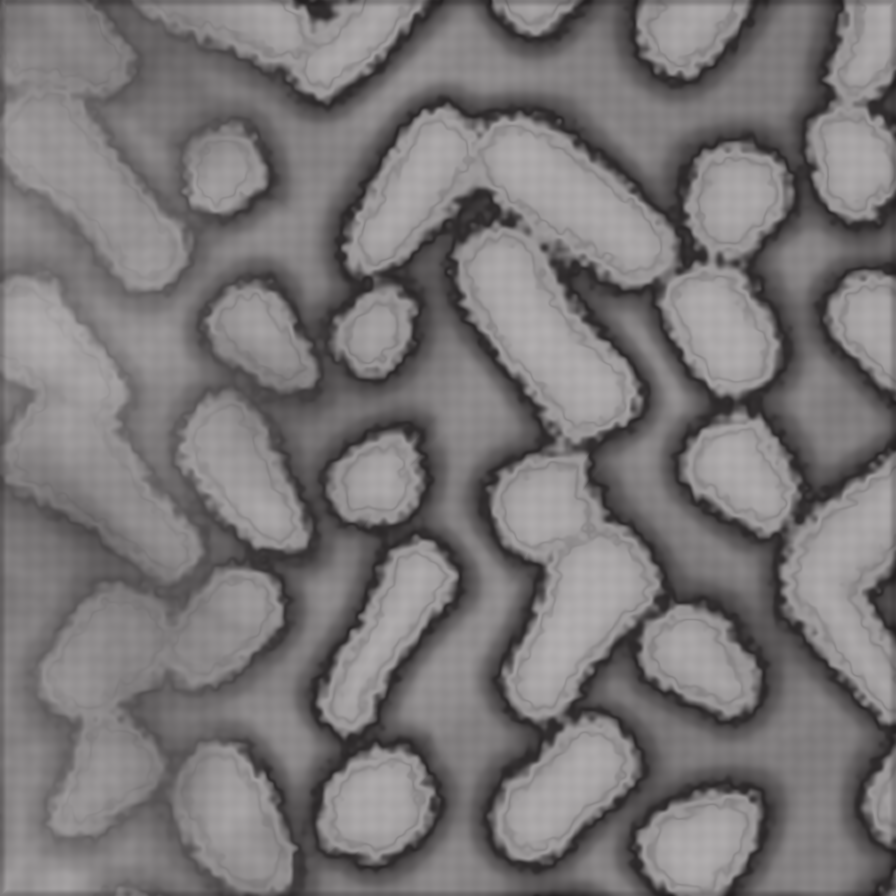
A WebGL 2 fragment shader for this texture:

```glsl
#version 300 es
precision highp float;
// Pale, tapered plates lie diagonally in dark moats, with soft grey ridges between.
// Plates are capsules scattered on a jittered grid; one distance field sets every
// tone, roughened by a fine lattice and veiled by smoky layered sines on the left.

uniform vec2 u_resolution;
out vec4 fragColor;

const float CELLS = 5.6;            // plate cells across the canvas
const float JITTER = 0.42;          // plate offset, in cells
const float HALF_LENGTH = 0.095;    // longest plate half length
const vec2 RADIUS = vec2(0.034, 0.054);
const float TAPER = 0.32;
const float JOIN = 0.018;           // softness where plates meet
const float GRAIN = 112.0;          // lattice cells across the canvas
const float RAGGED = 0.011;         // edge roughness
const float EDGE = 0.0065;          // half width of a plate edge
const float DARK = 0.25;
const float RIDGE = 0.51;
const float PLATE = 0.60;
const float HAZE = 0.50;
const float HAZE_REACH = 0.29;      // width of the smoky side

vec3 hash3(vec2 p) {
    vec3 q = fract(p.xyx * vec3(0.1031, 0.1030, 0.0973));
    q += dot(q, q.yzx + 33.33);
    return fract((q.xxy + q.yzz) * q.zyx);
}

float latticeNoise(vec2 p) {
    vec2 cell = floor(p), f = fract(p);
    f = f * f * (3.0 - 2.0 * f);
    float low = mix(hash3(cell).x, hash3(cell + vec2(1, 0)).x, f.x);
    float high = mix(hash3(cell + vec2(0, 1)).x, hash3(cell + vec2(1, 1)).x, f.x);
    return mix(low, high, f.y);
}

// Warped layered sines, about -1 to 1
float smoke(vec2 p) {
    float sum = 0.0, weight = 0.5;
    for (int i = 0; i < 4; i++) {
        p += 0.6 * sin(p.yx * 1.3 + vec2(1.7, 4.1));
        sum += weight * sin(p.x + 0.7) * sin(p.y + 2.3);
        p = mat2(1.3, 1.1, -1.1, 1.3) * p;
        weight *= 0.6;
    }
    return sum;
}

float smoothMin(float a, float b, float k) {
    float h = max(k - abs(a - b), 0.0) / k;
    return min(a, b) - 0.25 * h * h * k;
}

// Signed distance to the nearest plates, negative inside
float plateDistance(vec2 p) {
    vec2 home = floor(p * CELLS);
    float nearest = 1.0;
    for (int y = -1; y <= 1; y++)
    for (int x = -1; x <= 1; x++) {
        vec2 cell = home + vec2(x, y);
        vec3 place = hash3(cell + 17.0);
        vec3 form = hash3(cell + 71.0);
        vec2 centre = (cell + 0.5 + JITTER * (place.xy - 0.5)) / CELLS;
        float angle = (place.z < 0.58 ? 0.9 : 2.3) + 0.5 * (form.z - 0.5);
        vec2 axis = vec2(cos(angle), sin(angle));
        float halfLength = 0.008 + HALF_LENGTH * form.x * form.x;
        vec2 q = p - centre;
        float along = clamp(dot(q, axis) / halfLength, -1.0, 1.0);
        float radius = mix(RADIUS.x, RADIUS.y, form.y) * (1.0 + TAPER * along * (form.z - 0.2));
        nearest = smoothMin(nearest, length(q - axis * halfLength * along) - radius, JOIN);
    }
    return nearest;
}

void main() {
    vec2 uv = gl_FragCoord.xy / u_resolution;
    float grain = latticeNoise(uv * GRAIN) - 0.5;
    float cloud = smoke(uv * 9.0);
    vec2 bent = uv + 0.008 * sin(uv.yx * 31.0 + vec2(0.4, 2.0));
    float smoothDist = plateDistance(bent);
    float dist = smoothDist + RAGGED * grain;

    // Moat rising to soft ridges midway between plates
    float rise = smoothstep(0.007, 0.043, smoothDist);
    float outside = mix(DARK, RIDGE + 0.09 * cloud, rise);
    outside -= 0.08 * exp(-pow((dist - 0.008) / 0.005, 2.0));
    outside += 0.025 * sin(smoothDist * 420.0) * rise * (1.0 - rise);

    // Plate face with a thin inner contour and a paler middle
    float inside = PLATE + 0.06 * smoothstep(0.008, 0.04, -smoothDist);
    inside -= 0.07 * exp(-pow((dist + 0.014) / 0.0035, 2.0));
    inside += 0.03 * cloud;
    float tone = mix(inside, outside, smoothstep(-EDGE, EDGE, dist));

    // Smoky side where the relief fades
    float veil = 1.0 - smoothstep(HAZE_REACH - 0.14, HAZE_REACH + 0.08, uv.x + 0.12 * cloud);
    float mist = HAZE + 0.12 * cloud + 0.05 * smoke(uv * 21.0 + 5.0) + 0.3 * (tone - 0.46);
    tone = mix(tone, mist, 0.88 * veil);

    // Faint weave and a dim border
    vec2 weave = sin(uv * GRAIN * 3.14159);
    tone += 0.007 * (weave.x + weave.y) + 0.012 * grain;
    vec2 margin = min(uv, 1.0 - uv);
    tone *= mix(0.78, 1.0, smoothstep(0.001, 0.009, min(margin.x, margin.y)));

    fragColor = vec4(tone + vec3(0.008, -0.004, -0.001), 1.0);
}
```
